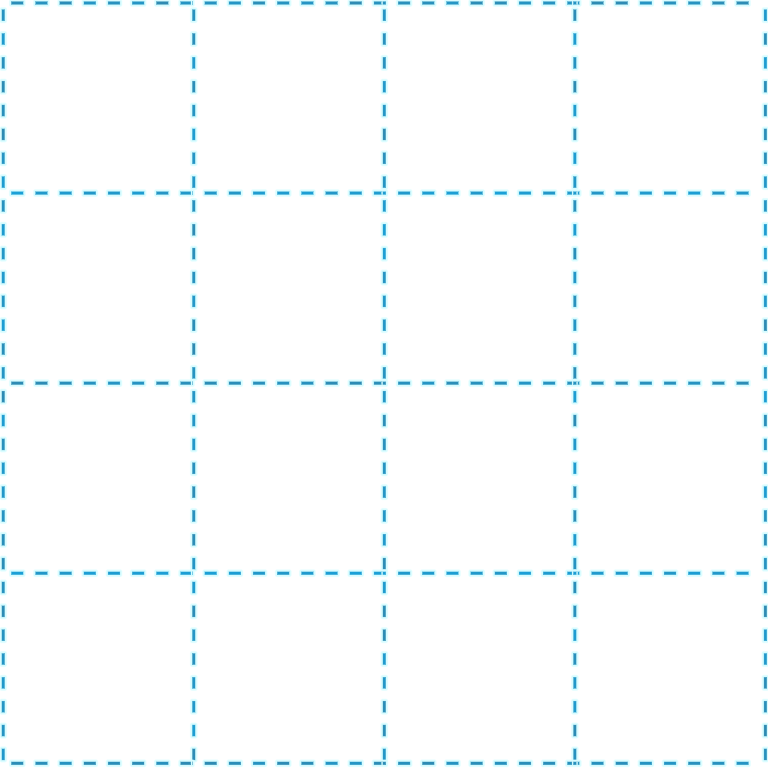
A Shadertoy shader for this pattern:

```glsl
// Dashed blue grid of four by four empty squares on white paper.
// Each direction snaps a point to its nearest line and dash, then measures
// the distance to that dash; a pale fringe and uneven ink finish each one.

const float LINE_LAST = 4.0;              // five lines each way
const vec2 LINE_START = vec2(0.0042, 0.0061);
const vec2 LINE_STEP = vec2(0.2481, 0.2475);
const float FRINGE = 0.0027;
const vec3 PAPER = vec3(1.0);
const vec3 PALE = vec3(0.85, 0.99, 1.0);
const vec3 TEAL = vec3(0.20, 0.52, 0.66);
const vec3 CYAN = vec3(0.10, 0.63, 0.85);

float hash(vec2 p) {
    vec3 q = fract(vec3(p.xyx) * 0.1031);
    q += dot(q, q.yzx + 33.33);
    return fract((q.x + q.y) * q.z);
}

float boxDistance(vec2 p, vec2 halfSize) {
    vec2 d = abs(p) - halfSize;
    return length(max(d, 0.0)) + min(max(d.x, d.y), 0.0);
}

// Index of the repeat nearest to x, limited to 0..last
float nearest(float x, float start, float pitch, float last) {
    return clamp(floor((x - start) / pitch + 0.5), 0.0, last);
}

// p = (along, across) the lines; gives the distance and the (dash, line) index
float dashDistance(vec2 p, vec2 start, vec2 pitch, vec2 last, vec2 halfSize, out vec2 id) {
    id = vec2(nearest(p.x, start.x, pitch.x, last.x),
              nearest(p.y, start.y, pitch.y, last.y));
    return boxDistance(p - start - id * pitch, halfSize);
}

// Narrow breaks on both sides of a crossing line
float cutSlits(float d, float x, float start, float pitch) {
    float offset = x - start - pitch * nearest(x, start, pitch, LINE_LAST);
    return max(d, 0.0009 - abs(abs(offset) - 0.0029));
}

float coverage(float d, float soft) {
    return 1.0 - smoothstep(-soft, soft, d);
}

vec3 inkDash(vec3 base, float d, float tone, float soft) {
    base = mix(base, PALE, coverage(d - FRINGE, soft * 1.3));
    return mix(base, mix(TEAL, CYAN, tone), coverage(d, soft));
}

void mainImage(out vec4 fragColor, in vec2 fragCoord) {
    vec2 uv = fragCoord / iResolution.xy;
    float soft = max(0.75 / min(iResolution.x, iResolution.y), 0.0008);
    vec2 id;

    // Vertical lines
    float d = dashDistance(uv.yx, vec2(0.0177, LINE_START.x), vec2(0.03105, LINE_STEP.x),
                           vec2(31.0, LINE_LAST), vec2(0.0074, 0.0019), id);
    vec3 color = inkDash(PAPER, d, 0.2 + 0.7 * hash(id + 7.0), soft);

    // Horizontal lines, the odd ones printed brighter
    d = dashDistance(uv, vec2(0.0225, LINE_START.y), vec2(0.03148, LINE_STEP.y),
                     vec2(30.0, LINE_LAST), vec2(0.0078, 0.0020), id);
    d = cutSlits(d, uv.x, LINE_START.x, LINE_STEP.x);
    float tone = 0.2 + 0.4 * mod(id.y, 2.0) + 0.4 * hash(id + 61.0);
    color = inkDash(color, d, tone, soft);

    fragColor = vec4(color, 1.0);
}
```
